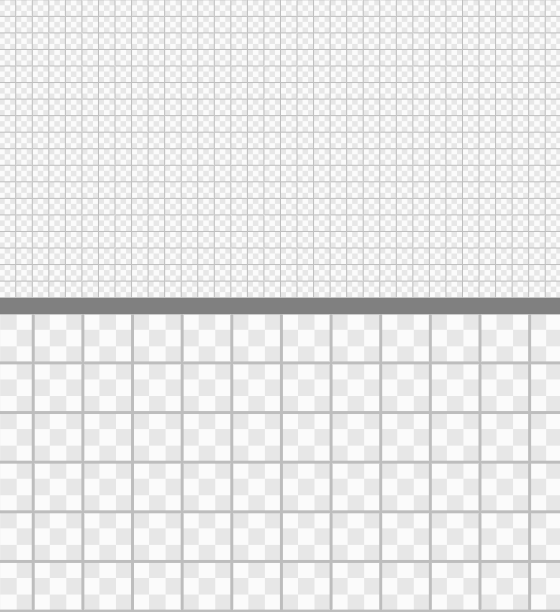
Top, the full canvas; bottom, a detail of the centre.
Reproduce this pattern procedurally as a Shadertoy shader.

```glsl
const vec3 PAPER_WHITE = vec3(0.985);
const vec3 CHECK_GREY = vec3(0.905);
const vec3 LINE_GREY = vec3(0.74);

const float ROWS = 18.01;                  // grid cells per canvas height
const float CHECKS_PER_CELL = 3.0;
const float LINE_WIDTH = 0.06;             // fraction of a grid cell
const vec2 GRID_ORIGIN = vec2(0.0528, 0.0012);

// Square wave of period 2, +1 on even checks and -1 on odd ones.
vec2 squareWave(vec2 p, float blur) {
    vec2 edgeDistance = 0.5 - abs(mod(p, 2.0) - 0.5);
    // Fold the second half of the period back across its edge.
    edgeDistance = max(edgeDistance, -0.5);
    vec2 farEdge = mod(p, 2.0) - 2.0;
    edgeDistance = max(edgeDistance, farEdge);
    return clamp(edgeDistance / blur, -1.0, 1.0);
}

// 1 on even checks, 0 on odd ones, with smooth borders.
float checkerMask(vec2 p, float blur) {
    vec2 wave = squareWave(p, blur);
    return 0.5 + 0.5 * wave.x * wave.y;
}

// Coverage of the lines that run along whole-number coordinates.
float gridMask(vec2 p, float width, float pixel) {
    vec2 lineDistance = abs(fract(p + 0.5) - 0.5);
    vec2 coverage = clamp((0.5 * (width + pixel) - lineDistance) / pixel, 0.0, 1.0);
    return max(coverage.x, coverage.y);
}

void mainImage(out vec4 fragColor, in vec2 fragCoord) {
    vec2 canvas = fragCoord / iResolution.y;
    vec2 grid = (canvas - GRID_ORIGIN) * ROWS;
    float pixel = ROWS / iResolution.y;

    // Checkerboard ground
    float checks = checkerMask(grid * CHECKS_PER_CELL, 0.5 * pixel * CHECKS_PER_CELL);
    vec3 color = mix(PAPER_WHITE, CHECK_GREY, checks);

    // Thin ruled lines over the ground
    color = mix(color, LINE_GREY, gridMask(grid, LINE_WIDTH, pixel));

    fragColor = vec4(color, 1.0);
}
```
